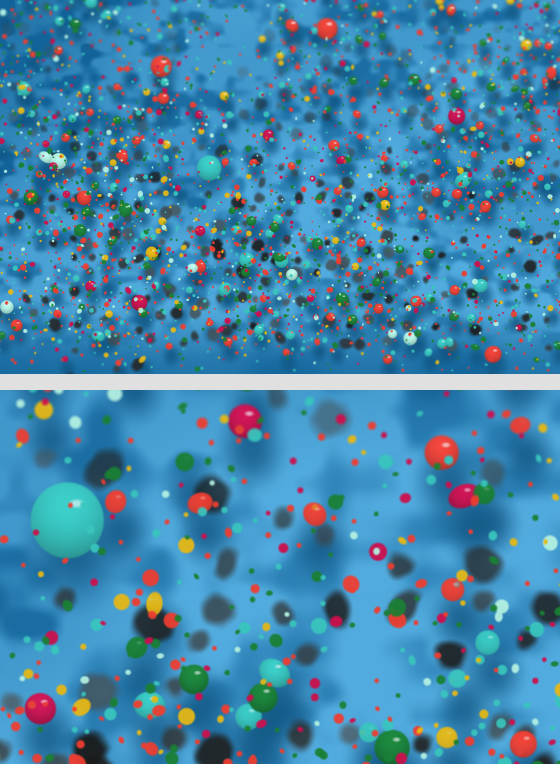
Top, the full canvas; bottom, a detail of the centre.
Give the GLSL for this texture, as a WebGL 2 fragment shader.

```glsl
#version 300 es
precision highp float;
// Paint beads scattered over a blue sheet, with shallow focus.
// Jittered grids of five sizes hold the beads; blurred, shifted copies give
// the shadows, soft dark smudges lie beneath, and noise mottles the sheet.

uniform vec2 u_resolution;
out vec4 fragColor;

// Each layer: cell size, least radius, greatest radius, density
const int LAYER_COUNT = 5;
const vec4 LAYERS[LAYER_COUNT] = vec4[](
    vec4(0.340, 0.028, 0.038, 0.42),
    vec4(0.140, 0.015, 0.023, 0.58),
    vec4(0.066, 0.008, 0.014, 0.70),
    vec4(0.036, 0.004, 0.008, 0.62),
    vec4(0.021, 0.002, 0.004, 0.62));
const vec4 SMUDGE_LAYER = vec4(0.056, 0.008, 0.018, 0.62);

const vec3 SHEET = vec3(0.32, 0.67, 0.87);
const vec3 SHEET_SHADOW = vec3(0.07, 0.39, 0.60);
const vec3 SMUDGE = vec3(0.24, 0.25, 0.25);
const vec3 RED = vec3(0.93, 0.24, 0.19);
const vec3 MAGENTA = vec3(0.80, 0.06, 0.30);
const vec3 YELLOW = vec3(0.90, 0.72, 0.08);
const vec3 GREEN = vec3(0.10, 0.50, 0.20);
const vec3 TURQUOISE = vec3(0.22, 0.77, 0.74);
const vec3 MINT = vec3(0.70, 0.94, 0.88);

const vec2 SHADOW_OFFSET = vec2(0.006, -0.026);
const float SHADOW_STRENGTH = 0.75;
const float SHADOW_BLUR = 0.024;
const float MOTTLE_STRENGTH = 0.62;
const float SHARP_EDGE = 0.0013;
const float FAR_BLUR = 0.0042;
const float NEAR_BLUR = 0.0020;

struct Bead { vec2 center; float radius; float seed; };

float hash(vec2 p) {
    return fract(sin(dot(p, vec2(127.1, 311.7))) * 43758.5453);
}

float noise(vec2 p) {
    vec2 i = floor(p), f = fract(p);
    f = f * f * (3.0 - 2.0 * f);
    return mix(mix(hash(i), hash(i + vec2(1, 0)), f.x),
               mix(hash(i + vec2(0, 1)), hash(i + 1.0), f.x), f.y);
}

// Fewer beads far away, along the near edge and in bare patches
float crowding(vec2 p) {
    float far = mix(1.15, 0.55, smoothstep(0.5, 1.0, p.y));
    float near = mix(0.3, 1.0, smoothstep(0.0, 0.13, p.y));
    return far * near * mix(0.45, 1.55, noise(p * 6.0));
}

// An absent bead has radius zero
Bead beadInCell(vec2 id, vec4 layer, float salt) {
    vec2 key = id + salt * 17.3;
    vec2 jitter = vec2(hash(key + 1.7), hash(key + 5.3)) - 0.5;
    vec2 center = (id + 0.5 + jitter * 0.9) * layer.x;
    float size = hash(key + 9.1);
    float present = step(hash(key + 13.9), layer.w * crowding(center));
    return Bead(center, present * mix(layer.y, layer.z, size * size), hash(key + 21.7));
}

vec3 paint(float pick) {
    vec3 c = RED;
    c = mix(c, MAGENTA, step(0.33, pick));
    c = mix(c, YELLOW, step(0.43, pick));
    c = mix(c, GREEN, step(0.52, pick));
    c = mix(c, TURQUOISE, step(0.74, pick));
    return mix(c, MINT, step(0.92, pick));
}

// Disc slightly stretched along a random direction
float beadDistance(vec2 d, Bead b) {
    float angle = b.seed * 40.0;
    vec2 axis = vec2(cos(angle), sin(angle));
    float stretch = 1.0 + 0.25 * pow(fract(b.seed * 57.0), 4.0);
    return length(vec2(dot(d, axis) / stretch, dot(d, vec2(-axis.y, axis.x)) * stretch));
}

void addShadows(inout vec3 color, vec2 p, vec4 layer, float salt) {
    for (int k = 0; k < 9; k++) {
        Bead b = beadInCell(floor(p / layer.x) + vec2(k % 3 - 1, k / 3 - 1), layer, salt);
        if (b.radius == 0.0) continue;
        float d = length((p - b.center - SHADOW_OFFSET) * vec2(1.0, 0.85));
        float shade = 1.0 - smoothstep(0.2 * b.radius, b.radius + SHADOW_BLUR, d);
        color = mix(color, SHEET_SHADOW * 0.85, shade * SHADOW_STRENGTH);
    }
}

void addSmudges(inout vec3 color, vec2 p, float blur) {
    float lower = 1.0 - smoothstep(0.35, 0.95, p.y);
    vec2 q = p + 0.004 * (vec2(noise(p * 80.0), noise(p * 80.0 + 31.0)) - 0.5);
    for (int k = 0; k < 9; k++) {
        vec2 id = floor(q / SMUDGE_LAYER.x) + vec2(k % 3 - 1, k / 3 - 1);
        Bead b = beadInCell(id, SMUDGE_LAYER, 8.0);
        float soft = 0.0035 + blur;
        float cover = 1.0 - smoothstep(b.radius - soft, b.radius + soft, beadDistance(q - b.center, b));
        float strength = mix(0.3, 0.95, lower) * mix(0.7, 1.0, b.seed);
        color = mix(color, SMUDGE * mix(1.35, 0.4, b.seed), cover * strength * step(0.001, b.radius));
    }
}

void addBeads(inout vec3 color, vec2 p, vec4 layer, float salt, float blur) {
    for (int k = 0; k < 9; k++) {
        Bead b = beadInCell(floor(p / layer.x) + vec2(k % 3 - 1, k / 3 - 1), layer, salt);
        if (b.radius == 0.0) continue;
        vec2 d = p - b.center;
        float cover = 1.0 - smoothstep(b.radius - blur, b.radius + blur, beadDistance(d, b));
        vec2 u = d / b.radius;
        vec3 c = paint(b.seed);

        // Rounded shading, a patch of second paint and a glint on larger beads
        float large = smoothstep(0.007, 0.014, b.radius);
        float edge = blur / b.radius;
        c *= 1.0 + large * (0.12 * u.y - 0.16 * dot(u, u) + 0.06);
        vec2 spot = 0.6 * vec2(cos(b.seed * 91.0), sin(b.seed * 91.0));
        float patchCover = 1.0 - smoothstep(0.26 - edge, 0.26 + edge, length(u - spot));
        c = mix(c, paint(fract(b.seed * 7.0 + 0.4)), patchCover * large * step(0.5, fract(b.seed * 23.0)));
        float glint = 1.0 - smoothstep(0.05, 0.16 + edge, length((u - vec2(0.25, 0.45)) * vec2(0.8, 1.3)));
        c = mix(c, vec3(1.0), glint * large * 0.6);
        color = mix(color, c, cover * 0.94);
    }
}

void main() {
    vec2 p = gl_FragCoord.xy / u_resolution.y;
    float blur = max(SHARP_EDGE, 0.7 / u_resolution.y);
    blur += FAR_BLUR * smoothstep(0.5, 1.0, p.y) + NEAR_BLUR * smoothstep(0.18, 0.0, p.y);

    // Sheet with darker left and near edges, broad drifts and mottled shade
    float mottle = 0.6 * noise(p * vec2(17.0, 22.0)) + 0.4 * noise(p * vec2(39.0, 48.0) + 9.0);
    float shade = MOTTLE_STRENGTH * smoothstep(0.42, 0.80, mottle) * smoothstep(0.02, 0.2, p.y);
    shade += 0.75 * smoothstep(0.20, 0.0, p.y) + 0.60 * smoothstep(0.75, 0.0, length(p - vec2(0.0, 1.0)));
    shade += 0.25 * smoothstep(0.4, 0.8, noise(p * 4.0 + 3.0)) + 0.15 * smoothstep(0.5, 0.0, p.x);
    vec3 color = mix(SHEET, SHEET_SHADOW, min(shade, 1.0));

    for (int i = 0; i < 3; i++) addShadows(color, p, LAYERS[i], float(i));
    addSmudges(color, p, blur);
    for (int i = 0; i < LAYER_COUNT; i++) addBeads(color, p, LAYERS[i], float(i), blur);
    fragColor = vec4(color, 1.0);
}
```
